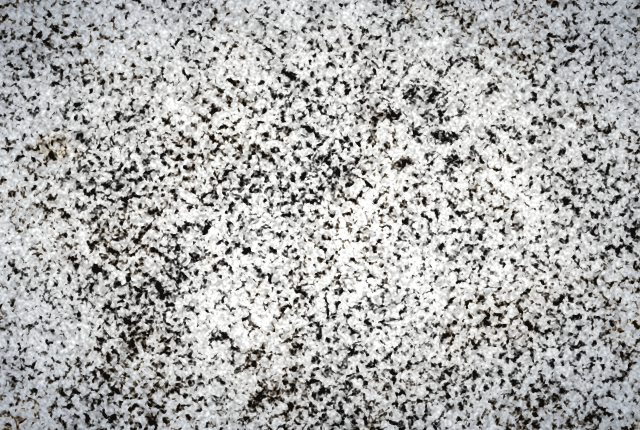
A WebGL 2 fragment shader for this texture:

```glsl
#version 300 es
precision highp float;

uniform vec2 u_resolution;
out vec4 fragColor;

float hash(vec2 cell) {
    vec3 q = fract(cell.xyx * vec3(0.1031, 0.1030, 0.0973));
    q += dot(q, q.yzx + 33.33);
    return fract((q.x + q.y) * q.z);
}

float cornerSlope(vec2 cell, vec2 corner, vec2 f) {
    float angle = 6.2832 * hash(cell + corner);
    return dot(vec2(cos(angle), sin(angle)), f - corner);
}

// Gradient noise scaled to a standard deviation of about one
float noise(vec2 p) {
    p = mat2(0.8, 0.6, -0.6, 0.8) * p + 71.0;
    vec2 cell = floor(p);
    vec2 f = p - cell;
    vec2 w = f * f * f * (f * (f * 6.0 - 15.0) + 10.0);
    float low = mix(cornerSlope(cell, vec2(0, 0), f), cornerSlope(cell, vec2(1, 0), f), w.x);
    float high = mix(cornerSlope(cell, vec2(0, 1), f), cornerSlope(cell, vec2(1, 1), f), w.x);
    return 4.6 * mix(low, high, w.y);
}

// Broad patches where the coat is worn more or less
float coverage(vec2 p) {
    return 0.60 * noise(p * vec2(3.4, 2.2) + 5.0)
         + 0.50 * noise(p * 8.0 + 23.0)
         + 0.62 * noise(p * 19.0 + 41.0);
}

// Ragged flakes: high is intact paint, low is a pit
float flakes(vec2 p) {
    vec2 warp = vec2(noise(p * 40.0), noise(p * 40.0 + 57.0));
    vec2 q = p + 0.0011 * warp;
    float coarse = 0.8 * smoothstep(0.2, 1.8, noise(p * 2.3 + 13.0));
    float body = mix(noise(q * 54.0), noise(q * 29.0 + 9.0), coarse);
    body /= length(vec2(coarse, 1.0 - coarse));
    return 0.68 * body + 0.56 * noise(q * 98.0 + 31.0) + 0.32 * noise(q * 175.0 + 77.0);
}

void main() {
    vec2 uv = gl_FragCoord.xy / u_resolution;
    vec2 p = gl_FragCoord.xy / u_resolution.y;
    vec2 offset = uv - 0.5;
    float rim = dot(offset, offset);

    // Surface height with denser wear low down and a few small clots
    float cover = coverage(p);
    float height = flakes(p) + 0.32 * cover + 0.3 * (uv.y - 0.5);
    height -= 0.9 * smoothstep(2.0, 2.5, noise(p * 24.0 + 88.0));
    float depth = clamp((-0.05 - height) / 1.75, 0.0, 1.2);

    // Chalky paint with fine grain and thin, greyer spots
    float grain = noise(p * 150.0 + 19.0);
    float thin = smoothstep(0.0, 2.0, noise(p * 70.0 + 47.0) + 0.5 * noise(p * 13.0 + 3.0));
    float chalk = 0.895 + 0.05 * height + 0.045 * grain + 0.015 * cover - 0.15 * thin;
    vec3 paint = chalk * mix(vec3(1.0, 1.0, 0.99), vec3(0.97, 1.0, 1.04), smoothstep(0.1, 0.45, rim));

    // Bare ground, brown in some places and grey in others
    float warmth = smoothstep(-0.8, 1.6, noise(p * 5.0 + 63.0));
    vec3 ground = mix(vec3(0.43, 0.43, 0.43), vec3(0.47, 0.43, 0.38), warmth);
    ground *= 1.0 + 0.10 * grain;

    vec3 color = mix(paint, ground, smoothstep(0.05, 0.6, depth));
    color = mix(color, vec3(0.065, 0.06, 0.055), smoothstep(0.45, 1.12, depth));

    // Sparse rust stains around worn spots
    float rust = smoothstep(1.6, 2.6, noise(p * 6.0 + 37.0)) * smoothstep(0.7, -0.6, height);
    color *= mix(vec3(1.0), vec3(1.0, 0.86, 0.66), 0.6 * rust);

    // Light falls off towards the corners
    color *= 1.05 - 0.7 * rim;
    fragColor = vec4(clamp(color, 0.0, 1.0), 1.0);
}
```
